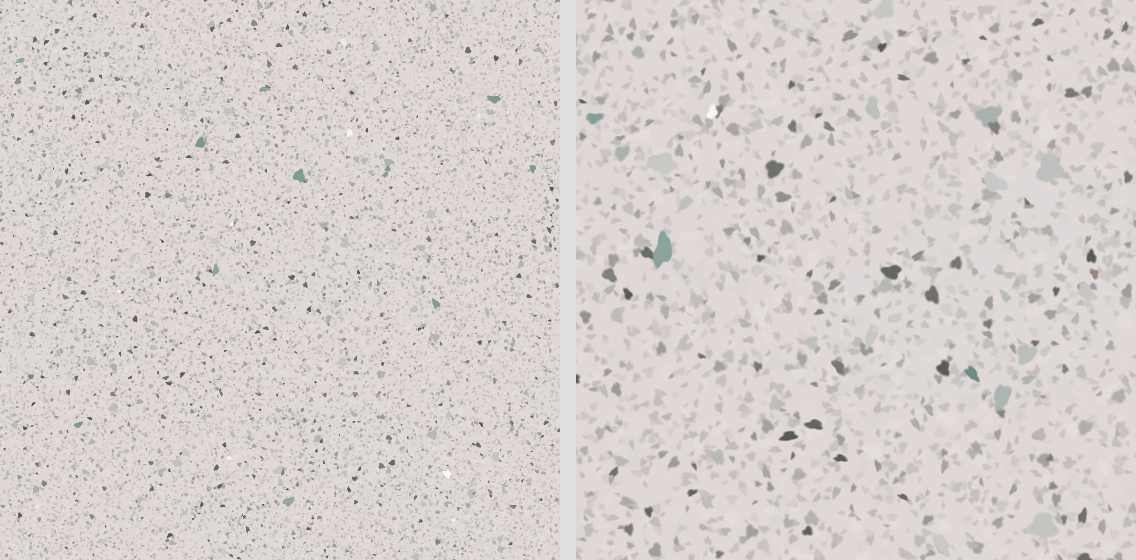
Left: the whole. Right: its middle third, enlarged.
Write a Shadertoy shader that draws this texture.

```glsl
vec3 hash3(vec3 p) {
    p = fract(p * vec3(0.1031, 0.1030, 0.0973));
    p += dot(p, p.yxz + 33.33);
    return fract((p.xxy + p.yxx) * p.zyx);
}

// Scatters irregular chips, one candidate per cell, over the given colour
vec3 scatter(vec3 color, vec2 uv, float cells, float density, vec2 radii,
             vec3 dark, vec3 light, float seed) {
    vec2 home = floor(uv * cells);
    for (int y = -1; y <= 1; y++)
    for (int x = -1; x <= 1; x++) {
        vec2 cell = home + vec2(x, y);
        vec3 place = hash3(vec3(cell, seed));
        if (place.z > density) continue;
        vec3 look = hash3(vec3(cell, seed + 47.0));
        vec3 shape = hash3(vec3(cell, seed + 91.0));

        // Rotated oval with an uneven, slightly angular rim
        vec2 q = uv - (cell + place.xy) / cells;
        float turn = look.x * 6.2832;
        q = mat2(cos(turn), -sin(turn), sin(turn), cos(turn)) * q;
        q.y *= mix(1.05, 2.1, shape.x);
        float angle = atan(q.y, q.x + 1e-6);
        float rim = 1.0 + 0.17 * sin(3.0 * angle + shape.y * 6.2832)
                        + 0.08 * sin(5.0 * angle + shape.z * 6.2832);
        float radius = mix(radii.x, radii.y, look.y * look.y) * rim;
        float cover = 1.0 - smoothstep(radius - 0.0012, radius + 0.0013, length(q));
        color = mix(color, mix(dark, light, look.z), cover);
    }
    return color;
}

void mainImage(out vec4 fragColor, in vec2 fragCoord) {
    vec2 uv = fragCoord / iResolution.y;

    // Warm pale binder with a faint drift between pink and lavender
    float drift = sin(uv.x * 9.0 + 2.0 * sin(uv.y * 7.0)) * sin(uv.y * 11.0 + uv.x * 4.0);
    vec3 color = vec3(0.876, 0.848, 0.843) + drift * vec3(0.003, 0.0, -0.004);

    // Binder mottling
    color = scatter(color, uv, 100.0, 0.6, vec2(0.003, 0.007),
                    vec3(0.855, 0.832, 0.832), vec3(0.895, 0.868, 0.860), 1.0);

    // Fine sand, from pale to mid grey
    color = scatter(color, uv, 170.0, 0.48, vec2(0.0017, 0.0038),
                    vec3(0.755, 0.735, 0.725), vec3(0.835, 0.812, 0.808), 2.0);
    color = scatter(color, uv, 110.0, 0.30, vec2(0.0017, 0.0042),
                    vec3(0.600, 0.595, 0.580), vec3(0.770, 0.755, 0.745), 3.0);

    // Larger translucent grey-green chips
    color = scatter(color, uv, 45.0, 0.12, vec2(0.0035, 0.0085),
                    vec3(0.660, 0.690, 0.675), vec3(0.790, 0.790, 0.785), 4.0);

    // Dark flecks
    color = scatter(color, uv, 60.0, 0.16, vec2(0.0021, 0.0058),
                    vec3(0.340, 0.345, 0.335), vec3(0.590, 0.585, 0.570), 5.0);

    // Rare teal, brown and white stones
    color = scatter(color, uv, 16.0, 0.06, vec2(0.005, 0.012),
                    vec3(0.420, 0.540, 0.510), vec3(0.630, 0.710, 0.690), 6.0);
    color = scatter(color, uv, 14.0, 0.04, vec2(0.003, 0.010),
                    vec3(0.500, 0.430, 0.390), vec3(0.660, 0.580, 0.530), 7.0);
    color = scatter(color, uv, 12.0, 0.05, vec2(0.003, 0.008),
                    vec3(0.920, 0.905, 0.895), vec3(0.980, 0.975, 0.970), 8.0);

    fragColor = vec4(color, 1.0);
}
```
